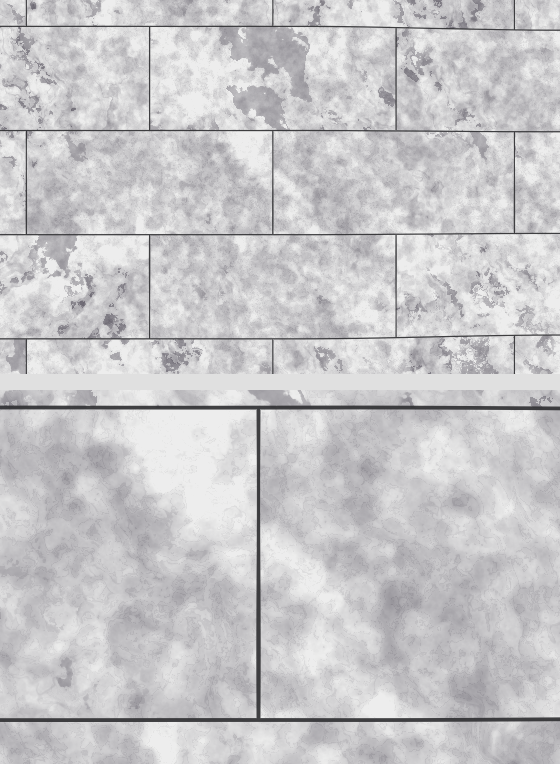
Top: the whole. Bottom: its middle third, enlarged.
This texture is drawn by a Shadertoy shader. Its source:

```glsl
// Grey marble cladding: long slabs in running bond with thin dark joints.
// Every slab takes its own offset and lean into a stretched cellular noise,
// which is layered into clouds, streaks, cracks, flecks and grey blotches.

vec3 hash3(vec2 p) {
    vec3 h = fract(p.xyx * vec3(.1031, .1030, .0973));
    h += dot(h, h.yxz + 33.33);
    return fract((h.xxy + h.yzz) * h.zyx);
}

// x: distance to nearest point, y: gap to the second nearest,
// z: smoothly blended cell value, w: value of the nearest cell
vec4 cells(vec2 p) {
    vec2 id = floor(p), f = p - id;
    float near = 8., next = 8., value = 0., sum = 0., weight = 0.;
    for (int j = -1; j <= 1; j++)
    for (int i = -1; i <= 1; i++) {
        vec2 o = vec2(i, j);
        vec3 h = hash3(id + o);
        vec2 d = o + h.xy - f;
        float sq = dot(d, d), w = exp(-6. * sq);
        sum += w * h.z;
        weight += w;
        if (sq < near) { next = near; near = sq; value = h.z; }
        else next = min(next, sq);
    }
    return vec4(sqrt(near), sqrt(next) - sqrt(near), sum / weight, value);
}

// Octaves of the blended cell value, centred on 0
float clouds(vec2 p) {
    float sum = 0., amp = .474;
    for (int i = 0; i < 5; i++) {
        sum += amp * (cells(p).z - .5);
        p = mat2(1.6, 1.2, -1.2, 1.6) * p + 7.3;
        amp *= .55;
    }
    return sum;
}

float marble(vec2 p, vec2 slab) {
    vec3 seed = hash3(slab + 17.);
    vec2 q = p + 20. + 9. * seed.xy;

    // Grain runs steeply down to the right; one slab is laid crosswise
    float lean = mix(.22, .55, seed.z);
    if (slab == vec2(-1, 0)) lean = 2.1;
    vec2 across = vec2(cos(lean), sin(lean));
    vec2 grain = vec2(dot(q, across), .33 * dot(q, vec2(across.y, -across.x)));
    grain += .22 * vec2(clouds(q * 5.), .5 * clouds(q * 5. + 31.));

    float broad = clouds(grain * 6.);
    float streak = clouds(grain * 17. + 11.);
    float grit = clouds(q * 38.);
    float worn = smoothstep(-.08, .12, clouds(q * 3. + 53.));

    // Clouding, pale wisps and dark streaks
    float tone = .84 + .03 * (seed.x - .5);
    tone += .34 * broad + .28 * streak + .34 * grit;
    tone += .05 * (1. - smoothstep(-.15, -.04, streak));
    tone -= .17 * worn * smoothstep(.04, .22, streak + .3 * broad);

    // Thin veins along the grain, and a net of hairline cracks
    tone -= .07 * worn * (1. - smoothstep(0., .014, abs(broad + .02)));
    float crack = cells(q * 24. + 6. * vec2(streak, grit)).y;
    tone -= .05 * (1. - .6 * worn) * (1. - smoothstep(0., .14, crack));

    // Small dark flecks in the worn areas
    vec4 fleck = cells(grain * 21. + 2.5 * grit);
    float speck = 1. - smoothstep(.2, .4, fleck.x + 1.2 * grit);
    tone -= .19 * worn * speck * step(.7, fleck.w);

    // A few large, flat grey blotches
    vec4 blotch = cells(grain * 7. + .8 * streak);
    float stain = step(.87, blotch.w) * (1. - smoothstep(.25, .3, blotch.x + .4 * grit));
    tone = mix(tone, .64 + .2 * grit, .8 * stain);
    return clamp(tone, .36, .93);
}

void mainImage(out vec4 fragColor, in vec2 fragCoord) {
    float pixel = 1. / iResolution.y;
    vec2 p = fragCoord * pixel;

    // Slight perspective squeeze towards the right
    float squeeze = smoothstep(.8, 1.5, p.x);
    p.y = .512 + (p.y - .512) * (1. + .025 * squeeze);
    p.x += .013 * smoothstep(1.1, 1.38, p.x);

    // Running bond: alternate rows shift by half a slab
    vec2 size = vec2(.659, .2785);
    float row = floor((p.y - .094) / size.y);
    float shift = .4 + .5 * size.x * mod(row, 2.);
    vec2 grid = (p - vec2(shift, .094)) / size;
    vec2 slab = floor(grid);

    // Distance to the nearest joint
    vec2 edge = (.5 - abs(fract(grid) - .5)) * size;
    float width = .0017 + .0003 * sin(p.x * 19. + row * 4.) * sin(p.y * 23. + 1.);
    float joint = clamp((width - min(edge.x, edge.y)) / pixel + .5, 0., 1.);

    float tone = marble(p, slab);
    vec3 color = tone + (.9 - tone) * vec3(.0, -.03, .05);
    color = mix(color, vec3(.19, .19, .2), .92 * joint);
    fragColor = vec4(color, 1.);
}
```
